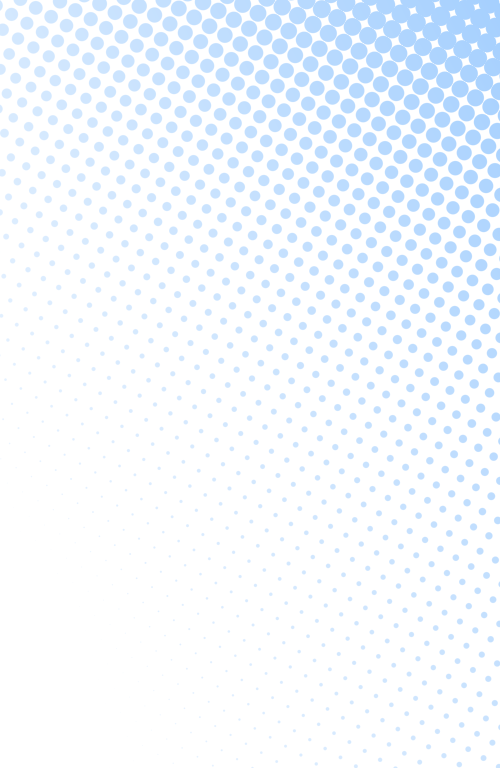
Write a Shadertoy shader that draws this background.

```glsl
// Pale blue halftone on white: a square grid of dots turned by 30 degrees.
// Dot size grows towards the top right until neighbours merge,
// while the tint deepens smoothly from the lower left to the top right.

// Dot radius in cell units, for a place on the canvas (0 to 1 on each axis)
float dotRadius(vec2 uv) {
    float y = max(uv.y, 0.0);
    return 0.42 * y * y + 0.21 * uv.x - 0.04;
}

void mainImage(out vec4 fragColor, in vec2 fragCoord) {
    vec2 uv = fragCoord / iResolution.xy;
    float aspect = iResolution.x / iResolution.y;

    // Rotated grid, measured in canvas heights from a central dot
    float spacing = 0.0231;
    vec2 anchor = vec2(0.5 * aspect + 0.0003, 0.6418);
    vec2 across = vec2(cos(radians(30.0)), -sin(radians(30.0)));
    vec2 down = vec2(across.y, -across.x);
    vec2 offset = vec2(uv.x * aspect, uv.y) - anchor;
    vec2 grid = vec2(dot(offset, across), dot(offset, down)) / spacing;
    vec2 cell = floor(grid + 0.5);

    // Each dot takes its size from the place of its own centre
    vec2 centre = anchor + spacing * (cell.x * across + cell.y * down);
    float radius = dotRadius(vec2(centre.x / aspect, centre.y));

    // Soft edge; the tiniest dots fade away
    float edge = 0.75 / (iResolution.y * spacing);
    float cover = 1.0 - smoothstep(radius - edge, radius + edge, length(grid - cell));
    cover *= clamp(radius / edge, 0.0, 1.0);

    // Tint gradient over white
    float strength = 0.08 + 0.5 * uv.x + 0.4 * uv.y;
    vec3 blue = vec3(0.64, 0.81, 0.995);
    vec3 color = mix(vec3(1.0), blue, strength * cover);
    fragColor = vec4(color, 1.0);
}
```
